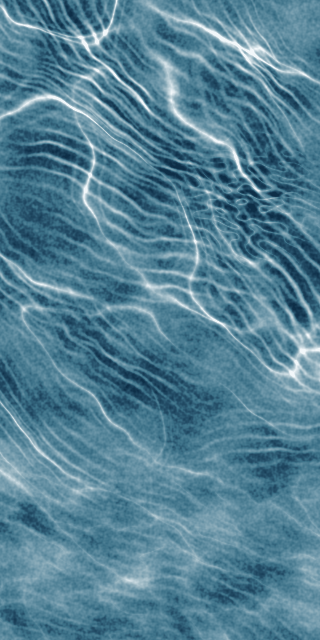
This texture is drawn by a WebGL 2 fragment shader. Its source:

```glsl
#version 300 es
precision highp float;
// Sunlit rippling water: scattered trains of bright wavy crests, long folded
// caustic lines with parallel fringes, soft wisps and fine grain are summed
// into one tone, which a blue-to-white ramp then colours.

uniform vec2 u_resolution;
out vec4 outColor;

const float TAU = 6.2831853;
const int COLUMNS = 3;
const int TRAINS = 24;

float hash(vec2 p) {
    return fract(sin(dot(p, vec2(127.1, 311.7))) * 43758.5453);
}

mat2 rotation(float angle) {
    float c = cos(angle), s = sin(angle);
    return mat2(c, -s, s, c);
}

float cornerSlope(vec2 cell, vec2 offset) {
    float a = TAU * hash(cell);
    return dot(vec2(cos(a), sin(a)), offset);
}

// Gradient noise, centred on zero
float noise(vec2 p) {
    vec2 i = floor(p), f = fract(p);
    vec2 w = f * f * f * (f * (f * 6.0 - 15.0) + 10.0);
    vec2 e = vec2(1.0, 0.0);
    float low = mix(cornerSlope(i, f), cornerSlope(i + e, f - e), w.x);
    float high = mix(cornerSlope(i + e.yx, f - e.yx), cornerSlope(i + 1.0, f - 1.0), w.x);
    return mix(low, high, w.y);
}

float fbm(vec2 p) {
    float sum = 0.0, gain = 1.0;
    for (int i = 0; i < 4; i++) {
        sum += gain * noise(p);
        p = rotation(0.7) * p * 2.03 + 17.3;
        gain *= 0.5;
    }
    return sum;
}

// Narrow periodic crest with its mean removed
float crest(float phase) {
    return pow(0.5 + 0.5 * cos(TAU * phase), 4.0) - 0.27;
}

float blob(vec2 p, vec2 centre, float tightness) {
    vec2 d = p - centre;
    return exp(-tightness * dot(d, d));
}

// Direction of the crests over the canvas
float flowAngle(vec2 p) {
    float angle = mix(-0.25, -0.68, smoothstep(0.3, 0.8, p.y));
    angle -= 0.4 * smoothstep(0.6, 0.9, p.x) * smoothstep(0.8, 1.1, p.y);
    angle += 0.75 * blob(p, vec2(0.48, 1.36), 22.0);
    return angle + 0.75 * blob(p, vec2(0.85, 0.75), 25.0);
}

// One bounded train of parallel crests
float waveTrain(vec2 p, vec2 centre, float angle, float spacing, float seed) {
    vec2 q = rotation(angle) * (p - centre);
    q.y += (seed - 0.5) * 1.6 * q.x * q.x;
    float window = exp(-q.x * q.x / 0.07 - q.y * q.y / 0.014);
    float broken = 0.8 + 1.3 * noise(vec2(q.x * 6.0, q.y / spacing * 0.8) + seed * 91.0);
    return crest(q.y / spacing + seed) * window * max(broken, 0.0);
}

float waveTrains(vec2 p) {
    float sum = 0.0;
    for (int i = 0; i < TRAINS; i++) {
        vec2 id = vec2(i % COLUMNS, i / COLUMNS);
        float seed = hash(id + 3.7), size = hash(id + 8.1);
        vec2 jitter = vec2(hash(id + 21.4), hash(id + 35.9));
        vec2 centre = (id + jitter) * vec2(0.34, 0.26);
        float fine = smoothstep(0.6, 0.9, centre.x) * smoothstep(1.2, 1.6, centre.y);
        float spacing = mix(0.034, 0.052, size) * mix(1.0, 0.6, fine);
        float strength = mix(0.2, 1.0, smoothstep(0.35, 1.2, centre.y)) * mix(0.4, 1.0, seed);
        float angle = flowAngle(centre) + 0.4 * (size - 0.5);
        sum += strength * waveTrain(p, centre, angle, spacing, seed);
    }
    return sum;
}

// Long bright line along a noise contour, with halo and fringes
float fold(vec2 p, float seed, float clarity) {
    vec2 q = rotation(-0.68) * p * vec2(1.3, 2.9) + seed;
    float n = noise(q) + 0.25 * noise(q * 2.1 + 5.0);
    float d = abs(n);
    float line = 0.34 * clarity * exp(-d * mix(22.0, 48.0, clarity));
    float fringes = 0.26 * clarity * crest(n / 0.1) * exp(-7.0 * d);
    float strength = clamp(0.7 + 1.6 * noise(p * 3.0 + seed), 0.1, 1.3);
    return strength * (line + fringes + 0.13 * exp(-9.0 * d)) - 0.05;
}

vec3 waterRamp(float t) {
    vec3 c = mix(vec3(0.05, 0.18, 0.28), vec3(0.15, 0.32, 0.42), clamp(t / 0.15, 0.0, 1.0));
    c = mix(c, vec3(0.23, 0.44, 0.53), clamp((t - 0.15) / 0.08, 0.0, 1.0));
    c = mix(c, vec3(0.33, 0.52, 0.60), clamp((t - 0.23) / 0.10, 0.0, 1.0));
    c = mix(c, vec3(0.44, 0.60, 0.67), clamp((t - 0.33) / 0.11, 0.0, 1.0));
    c = mix(c, vec3(0.57, 0.69, 0.74), clamp((t - 0.44) / 0.13, 0.0, 1.0));
    c = mix(c, vec3(0.76, 0.83, 0.86), clamp((t - 0.57) / 0.19, 0.0, 1.0));
    return mix(c, vec3(0.95, 0.97, 0.98), clamp((t - 0.76) / 0.2, 0.0, 1.0));
}

void main() {
    vec2 p = gl_FragCoord.xy / u_resolution.x;
    float clarity = mix(0.2, 1.0, smoothstep(0.3, 0.85, p.y));
    vec2 sway = vec2(noise(p * 3.0 + 4.0), noise(p * 3.0 + 40.0));
    vec2 wiggle = vec2(noise(p * 12.0 + 9.0), noise(p * 12.0 + 70.0));
    vec2 q = p + 0.07 * sway + 0.016 * wiggle;

    // Crests and folds
    float tone = 0.335 + 0.72 * waveTrains(q);
    tone += fold(q, 2.3, clarity) + 0.8 * fold(q, 31.6, clarity);

    // Choppy patch
    float chop = noise(rotation(-0.3) * q * vec2(15.0, 30.0));
    tone += 0.45 * (exp(-7.0 * abs(chop)) - 0.4) * blob(p, vec2(0.78, 1.36), 28.0);

    // Clouds, soft wisps and grain
    tone += 0.24 * fbm(p * 4.5 + 12.0);
    float wisp = fbm(rotation(-0.3) * q * vec2(2.5, 6.0) + 50.0);
    tone += 0.26 * (1.0 - clarity) * (exp(-6.0 * abs(wisp)) - 0.3);
    tone += 0.10 * noise(p * 75.0) + 0.07 * noise(p * 120.0 + 33.0);

    outColor = vec4(waterRamp(tone), 1.0);
}
```
